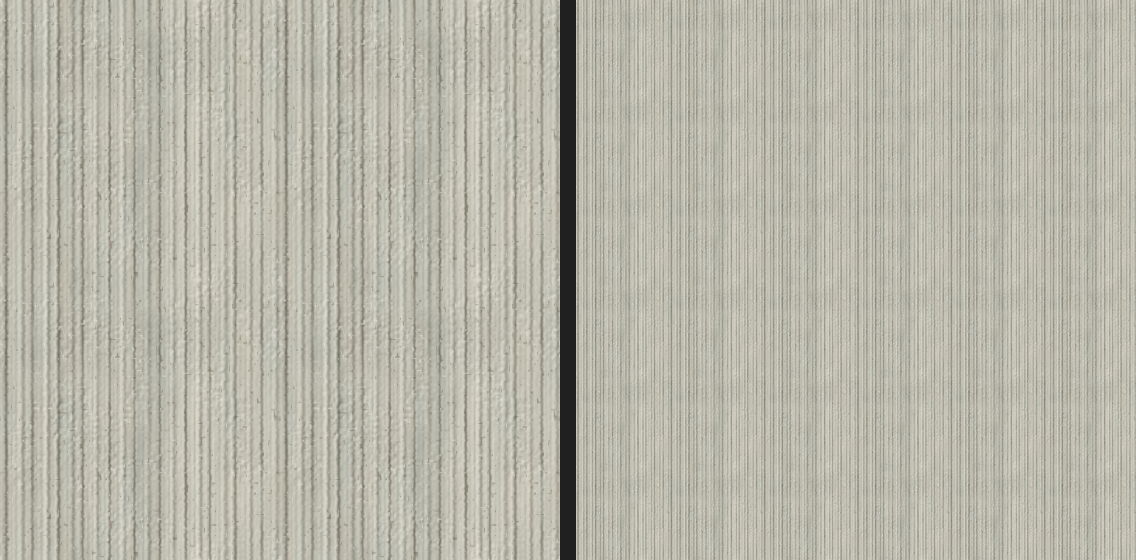
Left, the tile; right, the same tile 3 across and 3 down.
Write a Shadertoy shader that draws this texture.

```glsl
// Weathered pale concrete with pairs of deep and shallow vertical grooves, in a two by two tiling.

const float REPEATS = 2.0;         // tiles across and down
const float GROOVES = 22.0;        // grooves per tile, deep and shallow in turn
const float FINE_GROOVES = 44.0;   // faint grooves per tile
const float FIRST_GROOVE = 0.55;   // in groove spacings
const float PAIR_SHIFT = 0.22;     // shift of each shallow groove
const float JITTER = 0.16;         // random shift, in groove spacings
const float RIDGE_OFFSET = -0.28;
const float RAGGED = 0.05;         // roughness of groove edges
const float RELIEF_STEP = 0.005;   // light offset for the rough relief

const vec3 STONE = vec3(0.766, 0.762, 0.712);
const vec3 GROOVE = vec3(0.42, 0.415, 0.36);
const vec3 RIDGE = vec3(0.86, 0.85, 0.805);
const vec3 PIT = vec3(0.45, 0.43, 0.36);
const vec3 CHIP = vec3(0.87, 0.87, 0.84);
const vec3 COOL_TINT = vec3(-0.010, 0.002, 0.008);

float hash(vec2 p) {
    vec3 q = fract(p.xyx * 0.1031);
    q += dot(q, q.yzx + 33.33);
    return fract((q.x + q.y) * q.z);
}

// Value noise that wraps after a whole number of cells, from -1 to 1.
float noise(vec2 p, vec2 cells, float seed) {
    p *= cells;
    vec2 i = floor(p), f = fract(p);
    f = f * f * (3.0 - 2.0 * f);
    vec2 a = mod(i, cells) + seed, b = mod(i + 1.0, cells) + seed;
    float low = mix(hash(a), hash(vec2(b.x, a.y)), f.x);
    float high = mix(hash(vec2(a.x, b.y)), hash(b), f.x);
    return 2.0 * mix(low, high, f.y) - 1.0;
}

float bell(float d, float width) {
    d /= width;
    return exp(-d * d);
}

// Returns groove darkness in x and ridge brightness in y.
vec2 grooveProfile(vec2 p, float count, float width, float seed) {
    float x = p.x * count + RAGGED * noise(p, vec2(count, 110.0), seed);
    vec2 profile = vec2(0.0);
    for (int k = -1; k <= 1; k++) {
        float cell = floor(x) + float(k);
        float id = mod(cell, count);
        float shallow = mod(id, 2.0);
        float shift = PAIR_SHIFT * shallow + JITTER * (hash(vec2(id, seed + 3.0)) - 0.5);
        float d = x - cell - FIRST_GROOVE - shift;
        float depth = mix(0.7, 1.0, hash(vec2(id, seed + 7.0))) * mix(1.0, 0.62, shallow);
        float wear = 0.85 + 0.3 * noise(vec2((id + 0.5) / count, p.y), vec2(count, 11.0), seed + 23.0);
        float grooveWidth = width * mix(0.8, 1.25, hash(vec2(id, seed + 13.0)));
        float shine = mix(0.15, 1.0, hash(vec2(id, seed + 29.0)));
        profile.x += depth * wear * bell(d, grooveWidth);
        profile.y += shine * bell(d - RIDGE_OFFSET, width);
    }
    return clamp(profile, 0.0, 1.0);
}

// Irregular surface height with coarse and fine bumps
float bumps(vec2 p) {
    return noise(p, vec2(104.0, 92.0), 67.0) + 0.8 * noise(p, vec2(64.0, 50.0), 71.0);
}

void mainImage(out vec4 fragColor, in vec2 fragCoord) {
    vec2 p = fract(fragCoord / iResolution.xy * REPEATS);
    vec2 deep = grooveProfile(p, GROOVES, 0.125, 5.0);
    vec2 faint = grooveProfile(p, FINE_GROOVES, 0.2, 211.0);

    // Tone of each rib, broad stains and long streaks
    float rib = noise(p, vec2(32.0, 1.0), 37.0) + 0.9 * noise(p, vec2(9.0, 1.0), 43.0);
    float stain = noise(p, vec2(7.0, 5.0), 31.0) + 0.6 * noise(p, vec2(20.0, 12.0), 47.0);
    float streak = noise(p, vec2(72.0, 7.0), 59.0);
    vec3 color = STONE + 0.018 * rib + 0.02 * stain + 0.016 * streak;
    color += COOL_TINT * noise(p, vec2(30.0, 4.0), 89.0);

    // Lit ridges and shaded grooves
    color = mix(color, RIDGE, 0.2 * faint.y);
    color = mix(color, GROOVE, 0.2 * faint.x);
    color = mix(color, RIDGE, 0.85 * deep.y);
    color = mix(color, GROOVE, 0.8 * deep.x);

    // Rough relief, strongest in patches
    float patches = smoothstep(-0.5, 0.7, noise(p, vec2(14.0, 9.0), 79.0));
    float relief = bumps(p) - bumps(p + RELIEF_STEP * vec2(1.0, -1.0));
    color += relief * mix(0.014, 0.042, patches);

    // Pits gather in the grooves, pale chips on the rough patches
    float pit = noise(p, vec2(100.0, 80.0), 101.0);
    float chip = noise(p, vec2(110.0, 96.0), 307.0);
    color = mix(color, PIT, 0.6 * smoothstep(0.6, 1.0, pit + 0.2 * deep.x - 0.1));
    color = mix(color, CHIP, 0.6 * smoothstep(0.6, 1.0, chip + 0.15 * patches - 0.1));

    fragColor = vec4(clamp(color, 0.0, 1.0), 1.0);
}
```
